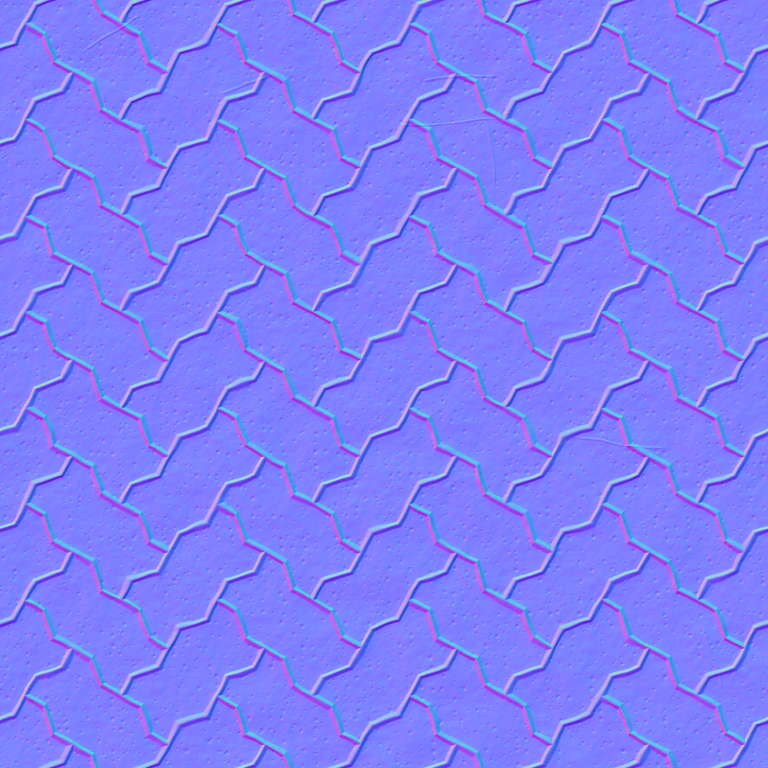
Give the GLSL for this texture map, as a three.js fragment shader.

```glsl
// Normal map of zigzag interlocking pavers laid in a diagonal herringbone, 4 repeats across and 8 down.
// A height field (worn joints, grain, grit, hairline cracks) is differentiated into a normal;
// green grows where the surface rises upward.
varying vec2 vUv;

float hash(vec2 p) {
  vec3 q = fract(p.xyx * vec3(0.1031, 0.1030, 0.0973));
  q += dot(q, q.yzx + 33.33);
  return fract((q.x + q.y) * q.z);
}

// Value noise on n cells across, wrapping at the canvas edge
float noise(vec2 uv, float n) {
  vec2 p = uv * n, i = floor(p), f = fract(p);
  f *= f * (3.0 - 2.0 * f);
  vec2 lo = mod(i, n), hi = mod(i + 1.0, n);
  return mix(mix(hash(lo), hash(vec2(hi.x, lo.y)), f.x),
             mix(hash(vec2(lo.x, hi.y)), hash(hi), f.x), f.y);
}

// Zigzag of one unit edge: down, across the middle, back to zero
float bend(float t) {
  float s = fract(t) - 0.5;
  return sign(s) * min(abs(s) / 0.19, (0.5 - abs(s)) / 0.31);
}

// Joint profile with a steep wall and a softly rounded shoulder;
// the skew makes one wall wider than the other
float groove(float d, float width, float skew) {
  float w = width * (1.0 + skew * sign(d));
  d = abs(d);
  return 0.88 * (1.0 - smoothstep(0.0, w, d)) + 0.12 * (1.0 - smoothstep(0.0, 2.4 * w, d));
}

float joints(vec2 uv) {
  vec2 wobble = vec2(noise(uv, 48.0), noise(uv + 0.37, 48.0)) - 0.5;
  vec2 p = (uv + 0.0026 * wobble) * 16.0 - vec2(2.52, 1.5);

  // Diagonal axes, warped so that every joint lies on a whole number
  vec2 d = 0.5 * vec2(p.x + p.y, p.x - p.y);
  vec2 g = d + 0.092 * vec2(bend(d.y), -bend(d.x));
  vec2 cell = floor(g), line = floor(g + 0.5), off = g - line;

  // Three of every four unit edges exist along each axis
  float rising = step(mod(cell.x + line.y + 0.5, 4.0), 3.0);
  float falling = step(0.6, abs(mod(line.x + cell.y + 0.5, 4.0) - 1.5));

  float wear = noise(uv + 0.61, 40.0);
  float width = 0.055 + 0.035 * wear * wear;
  float skew = 0.7 * (noise(uv + 0.23, 20.0) - 0.5);
  return max(rising * groove(off.y, width, skew), falling * groove(off.x, width, skew));
}

// One grain of random size and place inside each grid cell
float grit(vec2 uv, float n, float share) {
  vec2 p = uv * n, id = mod(floor(p), n);
  float r = mix(0.14, 0.3, hash(id + 7.0));
  vec2 c = mix(vec2(r), vec2(1.0 - r), vec2(hash(id + 19.0), hash(id + 41.0)));
  float present = step(hash(id + 73.0), share);
  return present * r * (1.0 - smoothstep(0.0, r, length(fract(p) - c))) / n;
}

// Scattered thin curved cracks
float cracks(vec2 uv) {
  float depth = 0.0;
  float waver = 0.006 * (noise(uv, 32.0) - 0.5);
  for (int i = 0; i < 10; i++) {
    float k = float(i);
    vec2 d = uv - vec2(hash(vec2(k, 3.0)), hash(vec2(k, 11.0)));
    d -= floor(d + 0.5);
    float angle = 6.2832 * hash(vec2(k, 23.0));
    float c = cos(angle), s = sin(angle);
    d = vec2(c * d.x + s * d.y, c * d.y - s * d.x);
    float across = d.y + waver + 3.0 * (hash(vec2(k, 37.0)) - 0.5) * d.x * d.x;
    float reach = mix(0.035, 0.075, hash(vec2(k, 53.0)));
    float taper = 1.0 - smoothstep(0.7 * reach, reach, abs(d.x));
    depth = max(depth, taper * (1.0 - smoothstep(0.0, 0.0024, abs(across))));
  }
  return depth;
}

float height(vec2 uv) {
  float joint = joints(uv);
  float grain = 0.0016 * noise(uv, 24.0) + 0.0005 * noise(uv, 96.0) + 0.00022 * noise(uv, 224.0);
  float grains = 0.2 * grit(uv, 72.0, 0.5) + 0.2 * grit(uv + 0.43, 110.0, 0.35);
  return grain + grains * (1.0 - joint) - 0.0036 * joint - 0.0005 * cracks(uv);
}

void main() {
  vec2 e = vec2(0.0009, 0.0);
  vec2 slope = vec2(height(vUv + e.xy) - height(vUv - e.xy),
                    height(vUv + e.yx) - height(vUv - e.yx)) / (2.0 * e.x);
  vec3 normal = normalize(vec2(-1.0, 1.0).xyx * vec3(slope, 0.0) + vec3(0.0, 0.0, 1.0));
  gl_FragColor = vec4(0.5 + 0.5 * normal, 1.0);
}
```
